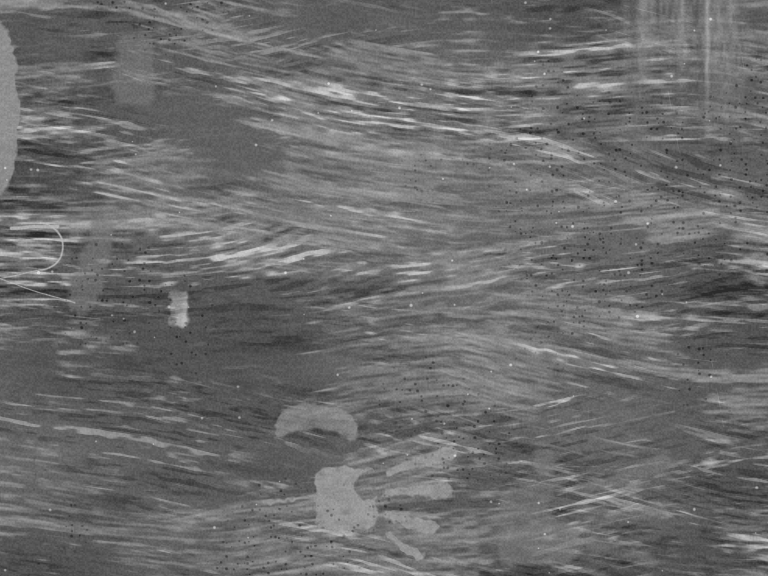
Write a Shadertoy shader that draws this texture.

```glsl
float hash(vec2 p) {
    vec3 q = fract(vec3(p.xyx) * 0.1031);
    q += dot(q, q.yzx + 33.33);
    return fract((q.x + q.y) * q.z);
}

float noise(vec2 p) {
    vec2 i = floor(p), f = fract(p);
    f = f * f * (3.0 - 2.0 * f);
    return mix(mix(hash(i), hash(i + vec2(1, 0)), f.x),
               mix(hash(i + vec2(0, 1)), hash(i + vec2(1, 1)), f.x), f.y);
}

float fbm(vec2 p) {
    float sum = 0.0, amp = 0.533;
    for (int i = 0; i < 4; i++) {
        sum += amp * noise(p);
        p = 2.0 * p + 17.3;
        amp *= 0.5;
    }
    return sum;
}

mat2 turn(float a) {
    return mat2(cos(a), -sin(a), sin(a), cos(a));
}

float segment(vec2 p, vec2 a, vec2 b) {
    vec2 pa = p - a, ba = b - a;
    return length(pa - ba * clamp(dot(pa, ba) / dot(ba, ba), 0.0, 1.0));
}

float roundBox(vec2 p, vec2 size, float radius) {
    vec2 d = abs(p) - size + radius;
    return length(max(d, 0.0)) + min(max(d.x, d.y), 0.0) - radius;
}

float fill(float d, float soft) {
    return 1.0 - smoothstep(-soft, soft, d);
}

// Soft elliptical weight
float spot(vec2 p, vec2 center, vec2 size) {
    vec2 d = (p - center) / size;
    return exp(-dot(d, d));
}

// Palm with a worn hollow and four spread fingers
float handPrint(vec2 p) {
    float d = roundBox(p + vec2(0.006, 0), vec2(0.053, 0.056), 0.025);
    d = max(d, 0.024 - length(p - vec2(0.034, 0.026)));
    for (int i = 0; i < 4; i++) {
        float k = float(i), angle = 0.36 - 0.31 * k;
        vec2 knuckle = vec2(0.066, 0.045 - 0.036 * k);
        vec2 tip = knuckle + (0.112 - 0.016 * k) * vec2(cos(angle), sin(angle));
        float along = clamp((p.x - knuckle.x) / 0.1, 0.0, 1.0);
        d = min(d, segment(p, knuckle, tip) - mix(0.006, 0.013, along));
    }
    return d;
}

// Hair-thin bristle marks, broken along their length
float bristles(vec2 p) {
    return 0.3 * noise(p * vec2(3.5, 75)) + 0.38 * noise(p * vec2(9, 170))
         + 0.32 * noise(p * vec2(45, 240));
}

// Wiped patch with ragged ends: x is coverage, y is the bristle value
vec2 brush(vec2 p, float bias) {
    p.y += 0.09 * noise(p * vec2(2.2, 1.6)) + 0.02 * noise(p * vec2(5, 7));
    float bristle = bristles(p);
    vec2 warped = p + 0.07 * noise(p * vec2(9, 14));
    float body = fbm(warped * vec2(2.8, 7.5)) + bias + 0.36 * (bristle - 0.5);
    return vec2(smoothstep(0.54, 0.68, body), bristle);
}

// Small flecks scattered over a grid
float flecks(vec2 p, float cells, float share, float soft) {
    vec2 id = floor(p * cells), f = fract(p * cells);
    vec2 center = 0.2 + 0.6 * vec2(hash(id + 3.1), hash(id + 8.7));
    float radius = 0.0008 + 0.0017 * hash(id + 5.5);
    return step(hash(id), share) * fill(length(f - center) / cells - radius, soft);
}

float scratches(vec2 p, float px) {
    float light = 0.0;
    for (int i = 0; i < 14; i++) {
        float k = float(i);
        vec2 a = vec2(hash(vec2(k, 1)) * 1.33, hash(vec2(k, 2)));
        float angle = i % 4 == 0 ? 1.75 : 0.5 * hash(vec2(k, 3)) - 0.4;
        vec2 b = a + 0.18 * hash(vec2(k, 4)) * vec2(cos(angle), sin(angle));
        light += fill(segment(p, a, b) - 0.0003, px);
    }
    return light * smoothstep(0.2, 0.7, noise(p * 60.0));
}

void mainImage(out vec4 fragColor, in vec2 fragCoord) {
    vec2 p = fragCoord / iResolution.y;
    float px = 1.0 / iResolution.y;
    vec2 wobble = vec2(fbm(p * 14.0), fbm(p * 14.0 + 31.0)) - 0.5;
    vec2 rough = p + 0.02 * wobble + 0.006 * (noise(p * 130.0) - 0.5);

    float bias = 0.17 * spot(p, vec2(0.6, 0.67), vec2(0.33, 0.28))
               + 0.14 * spot(p, vec2(0.75, 0.36), vec2(0.22, 0.08))
               - 0.22 * spot(p, vec2(0.42, 0.71), vec2(0.08))
               - 0.12 * spot(p, vec2(0.3, 0.38), vec2(0.25, 0.13)) - 0.04;

    // Slate ground with overlapping strokes in several directions
    float tone = 0.365 + 0.2 * (fbm(p * vec2(3, 4.5) + 9.0) - 0.5);
    for (int i = 0; i < 3; i++) {
        float k = float(i);
        vec2 q = turn(0.08 - 0.15 * k) * p + 11.0 + 13.7 * k;
        vec2 stroke = brush(q, bias - 0.035 * k);
        float lines = stroke.y - 0.5;
        float wiped = 0.41 + 0.42 * lines + 0.1 * noise(q * vec2(6, 11));
        tone = mix(tone, wiped, stroke.x * 0.88);
        float dry = smoothstep(0.5, 0.66, fbm(q * vec2(3, 9) + 40.0));
        tone += dry * (0.17 * smoothstep(0.08, 0.25, lines) - 0.08 * smoothstep(0.04, 0.22, -lines));
        tone += 0.035 * lines;
    }

    // Vertical runs in the upper right
    float runs = smoothstep(1.04, 1.12, p.x) * (1.0 - smoothstep(1.27, 1.31, p.x))
               * smoothstep(0.78, 1.04, p.y + 0.12 * noise(vec2(p.x * 45.0, 2)));
    float streak = 0.32 + 0.18 * noise(p * vec2(70, 4)) + 0.12 * noise(p * vec2(190, 60));
    tone = mix(tone, streak, 0.8 * runs);
    tone += 0.12 * fill(abs(p.x - 1.228) - 0.003, 0.004) * smoothstep(0.77, 0.9, p.y);

    // Hand prints and flat smears
    float worn = 0.68 + 0.4 * noise(p * vec2(70, 130));
    float print = handPrint(rough - vec2(0.608, 0.132));
    print = min(print, segment(rough, vec2(0.46, 0.127), vec2(0.56, 0.133)) - 0.003);
    tone = mix(tone, 0.6, fill(print, 1.5 * px) * worn);
    float ghost = handPrint((rough - vec2(0.94, 0.09)) / 1.25);
    ghost = min(ghost, roundBox(rough - vec2(0.948, 0.195), vec2(0.016, 0.025), 0.012));
    tone = mix(tone, 0.48, 0.65 * fill(ghost, 0.006) * worn);
    vec2 arch = rough - vec2(0.55, 0.275);
    arch.y += 5.0 * arch.x * arch.x;
    tone = mix(tone, 0.55, 0.85 * worn * fill(roundBox(arch, vec2(0.07, 0.022), 0.018), 0.004));
    float edge = length((rough - vec2(-0.01, 0.81)) * vec2(1, 0.27)) - 0.042;
    tone = mix(tone, 0.57, 0.9 * fill(edge, 0.002));
    float smear = roundBox(rough - vec2(0.235, 0.88), vec2(0.035, 0.06), 0.02);
    smear = min(smear, segment(rough, vec2(0.145, 0.48), vec2(0.18, 0.6)) - 0.024);
    tone = mix(tone, 0.47, 0.65 * fill(smear, 0.006));
    float dab = roundBox(rough - vec2(0.313, 0.465), vec2(0.016, 0.028), 0.006);
    tone += 0.4 * fill(dab, 0.004) * noise(p * vec2(90, 25));

    // Chalk hook, scratches, flecks and grain
    vec2 chalk = p + 0.006 * wobble, bend = chalk - vec2(0.07, 0.572);
    float hook = segment(chalk, vec2(0.02, 0.604), vec2(0.1, 0.607)) - 0.003;
    hook = min(hook, max(abs(length(bend) - 0.04) - 0.0015, -bend.x));
    hook = min(hook, segment(chalk, vec2(0.07, 0.532), vec2(0, 0.515)) - 0.0008);
    hook = min(hook, segment(chalk, vec2(0, 0.515), vec2(0.13, 0.474)) - 0.0008);
    tone = mix(tone, 0.74, 0.85 * fill(hook, px));
    tone += 0.12 * scratches(p, px) + 0.3 * flecks(p, 50.0, 0.03, px);
    float pits = smoothstep(0.48, 0.62, fbm(p * 4.0 + 60.0));
    tone -= 0.17 * pits * flecks(p, 110.0, 0.2, px);
    tone += 0.07 * (noise(p * 370.0) - 0.5);

    fragColor = vec4(vec3(clamp(tone, 0.17, 0.85)), 1.0);
}
```
